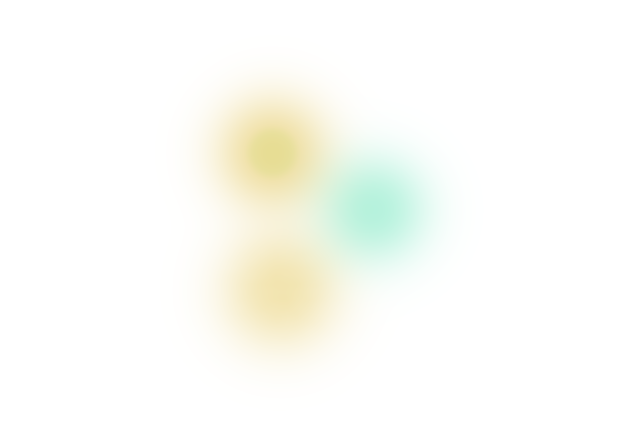
Reproduce this background procedurally as a WebGL 1 fragment shader.

```glsl
precision highp float;
// Three soft glows, gold, mint and cream, blended on a white ground.

uniform vec2 u_resolution;

// Centres are measured from the middle, in canvas heights.
#define GOLD_CENTER vec2(-0.111, 0.143)
#define MINT_CENTER vec2(0.127, 0.010)
#define CREAM_CENTER vec2(-0.092, -0.178)
#define GOLD_RADIUS 0.131
#define MINT_RADIUS 0.125
#define CREAM_RADIUS 0.137
#define CORE_RADIUS 0.056
#define FALLOFF 2.25
#define MOTTLE 0.035

const vec3 GOLD = vec3(0.935, 0.865, 0.61);
const vec3 GOLD_CORE_TINT = vec3(0.97, 1.0, 0.95);
const vec3 MINT = vec3(0.715, 0.95, 0.868);
const vec3 CREAM = vec3(0.95, 0.895, 0.69);

float hash(vec2 p) {
    return fract(sin(dot(p, vec2(127.1, 311.7))) * 43758.5453);
}

// Smooth value noise
float noise(vec2 p) {
    vec2 cell = floor(p);
    vec2 f = fract(p);
    f = f * f * (3.0 - 2.0 * f);
    float low = mix(hash(cell), hash(cell + vec2(1.0, 0.0)), f.x);
    float high = mix(hash(cell + vec2(0.0, 1.0)), hash(cell + vec2(1.0, 1.0)), f.x);
    return mix(low, high, f.y);
}

// Bell-shaped strength, slightly flattened at the centre
float glow(vec2 p, vec2 center, float radius) {
    return exp(-pow(distance(p, center) / radius, FALLOFF));
}

// Colour filter that fades to white as the strength falls
vec3 tint(vec3 color, float strength) {
    return mix(vec3(1.0), color, strength);
}

void main() {
    vec2 p = (gl_FragCoord.xy - 0.5 * u_resolution) / u_resolution.y;

    // Faint patches within the cream glow
    float patches = noise(p * vec2(38.0, 55.0)) - 0.5;
    float cream = glow(p, CREAM_CENTER, CREAM_RADIUS) * (1.0 + MOTTLE * patches);

    // Overlapping glows multiply
    vec3 color = tint(GOLD, glow(p, GOLD_CENTER, GOLD_RADIUS));
    color *= tint(MINT, glow(p, MINT_CENTER, MINT_RADIUS));
    color *= tint(CREAM, cream);

    // Deeper disc at the heart of the gold glow
    float core = 1.0 - smoothstep(0.75, 1.25, distance(p, GOLD_CENTER) / CORE_RADIUS);
    color *= tint(GOLD_CORE_TINT, core);

    gl_FragColor = vec4(color, 1.0);
}
```
